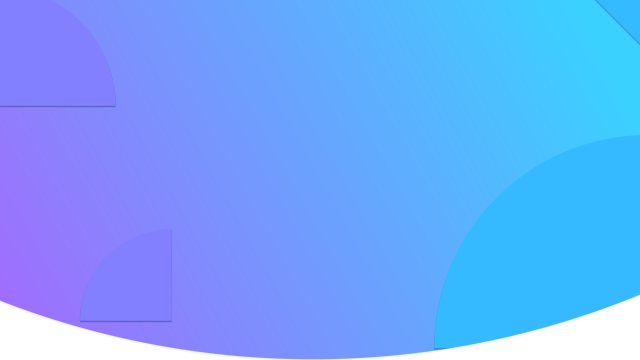
Reproduce this background procedurally as a Shadertoy shader.

```glsl
// Violet-to-cyan gradient panel with a curved base and flat quarter-disc shapes.

const vec3 VIOLET     = vec3(0.625, 0.43, 0.99);
const vec3 CYAN       = vec3(0.227, 0.82, 1.00);
const vec3 PERIWINKLE = vec3(0.515, 0.50, 1.00);
const vec3 AZURE      = vec3(0.21, 0.73, 1.00);
const vec3 SHADOW     = vec3(0.13, 0.18, 0.45);
const vec2 SHADOW_DROP = vec2(0.0, 0.0035);

// Coverage of a signed distance, with an edge of the given half width
float cover(float dist, float halfWidth) {
    return 1.0 - smoothstep(-halfWidth, halfWidth, dist);
}

// Quarter disc above its corner; side is -1 (left) or 1 (right)
float quarterDisc(vec2 p, vec2 corner, float radius, float side) {
    vec2 q = (p - corner) * vec2(side, 1.0);
    return max(length(q) - radius, max(-q.x, -q.y));
}

// Half plane above a falling diagonal x + y = level
float diagonalCorner(vec2 p, float level) {
    return (level - p.x - p.y) * 0.7071;
}

// Lay a flat shape over its thin drop shadow
vec3 layer(vec3 base, vec3 tint, float dist, float shadowDist, float aa) {
    base = mix(base, SHADOW, 0.45 * cover(shadowDist, 0.003));
    return mix(base, tint, cover(dist, aa));
}

vec3 addQuarter(vec3 base, vec3 tint, vec2 p, vec2 corner, float radius, float side, float aa) {
    float dist = quarterDisc(p, corner, radius, side);
    float shadowDist = quarterDisc(p + SHADOW_DROP, corner, radius, side);
    return layer(base, tint, dist, shadowDist, aa);
}

void mainImage(out vec4 fragColor, in vec2 fragCoord) {
    // Canvas height is one unit
    vec2 p = fragCoord / iResolution.y;
    float aa = 0.75 / iResolution.y;

    // Diagonal gradient
    float blend = 0.52 + dot(p - vec2(0.889, 0.5), vec2(0.486, 0.27));
    vec3 color = mix(VIOLET, CYAN, clamp(blend, 0.0, 1.0));

    // Flat shapes
    color = addQuarter(color, PERIWINKLE, p, vec2(-0.009, 0.706), 0.330, 1.0, aa);
    color = addQuarter(color, PERIWINKLE, p, vec2(0.477, 0.109), 0.2546, -1.0, aa);
    color = addQuarter(color, AZURE, p, vec2(1.799, 0.0324), 0.5926, -1.0, aa);
    color = layer(color, AZURE, diagonalCorner(p, 2.656),
                  diagonalCorner(p + SHADOW_DROP, 2.656), aa);

    // White ground below the large curved base, with a faint soft shadow
    float panel = length(p - vec2(0.868, 2.396)) - 2.394;
    vec3 ground = mix(vec3(1.0), vec3(0.80, 0.83, 1.0), 0.6 * cover(panel - 0.002, 0.006));
    color = mix(ground, color, cover(panel, aa));

    fragColor = vec4(color, 1.0);
}
```
